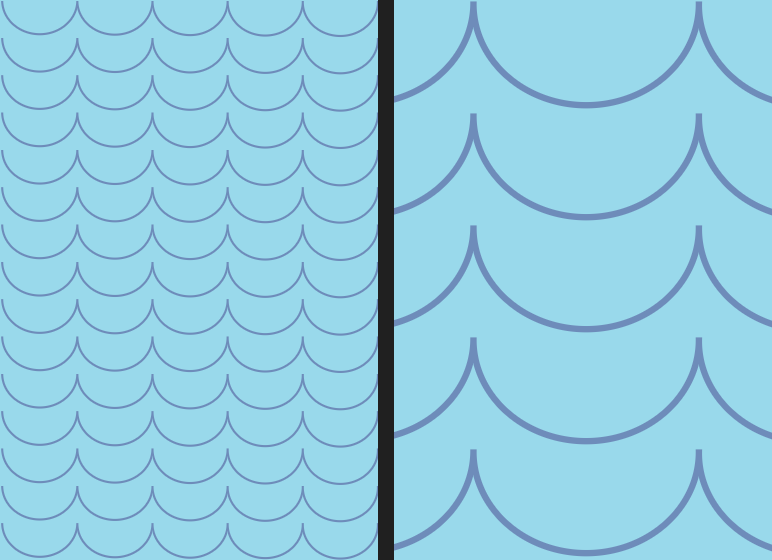
Left: the whole. Right: its middle third, enlarged.
Give the GLSL for this pattern, as a Shadertoy shader.

```glsl
// Rows of hanging scallops: thin blue half ellipses on a pale sky ground.
// Each cell holds one ellipse outline, cut flat at the top of its row;
// successive columns hang slightly lower. Lengths are in canvas widths.

#define COLUMNS     5.0
#define PERIOD      vec2(0.1988, 0.09875)
#define ORIGIN      vec2(0.0058, 0.00135)
#define DEPTH       0.0892
#define COLUMN_DROP 0.00116
#define HALF_LINE   0.0028
#define GROUND      vec3(0.60, 0.85, 0.92)
#define LINE        vec3(0.43, 0.55, 0.73)

// First-order signed distance to an axis-aligned ellipse
float ellipseDistance(vec2 p, vec2 radii) {
    float level = length(p / radii);
    float slope = length(p / (radii * radii));
    return level * (level - 1.0) / max(slope, 1e-5);
}

// Coverage of the scallop lines; p runs right and down from the top left
float scallops(vec2 p, float pixel) {
    p -= ORIGIN;

    // Outer columns stay single, so no extra arc enters at the sides
    float column = clamp(floor(p.x / PERIOD.x), 0.0, COLUMNS - 1.0);
    float x = p.x - (column + 0.5) * PERIOD.x;
    float y = mod(p.y, PERIOD.y);

    vec2 fromCentre = vec2(x, y - column * COLUMN_DROP);
    float edge = abs(ellipseDistance(fromCentre, vec2(0.5 * PERIOD.x, DEPTH)));
    float stroke = clamp((HALF_LINE - edge) / pixel + 0.5, 0.0, 1.0);

    // Soft flat cut at the row top
    return stroke * clamp(y / pixel + 0.5, 0.0, 1.0);
}

void mainImage(out vec4 fragColor, in vec2 fragCoord) {
    float pixel = 1.0 / iResolution.x;
    vec2 p = vec2(fragCoord.x, iResolution.y - fragCoord.y) * pixel;
    fragColor = vec4(mix(GROUND, LINE, scallops(p, pixel)), 1.0);
}
```
